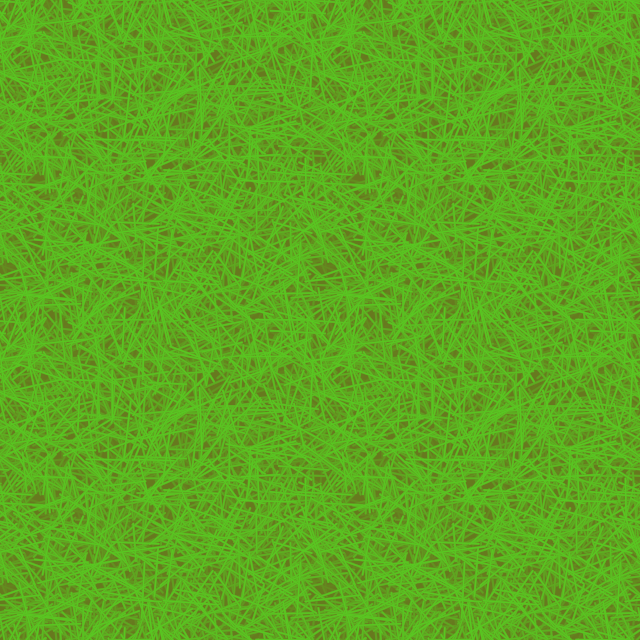
This texture is drawn by a Shadertoy shader. Its source:

```glsl
// Dense mat of thin straight grass blades lying in all directions over dark soil.

#define TILE_CELLS 10.0      // grid cells along one repeat of the pattern
#define TILES 2.0            // repeats along the canvas height
#define BLADES 21            // blades rooted in each cell
#define HALF_WIDTH 0.048     // blade half width, in cells
#define MIN_HALF_LENGTH 0.55 // shortest blade, in cells
#define MAX_HALF_LENGTH 0.95 // longest blade, in cells
#define HEIGHT_BIAS 1.5      // above 1 lifts more blades to the top
#define SOIL vec3(0.405, 0.475, 0.12)
#define GRASS vec3(0.345, 0.785, 0.13)

const float PI = 3.14159;

vec4 hash43(vec3 p) {
    vec4 q = fract(p.xyzx * vec4(0.1031, 0.1030, 0.0973, 0.1099));
    q += dot(q, q.wzxy + 33.33);
    return fract((q.xxyz + q.yzzw) * q.zywx);
}

// Distance to a segment given by its centre, unit direction and half length
float segmentDistance(vec2 p, vec2 direction, float halfLength) {
    float along = clamp(dot(p, direction), -halfLength, halfLength);
    return length(p - direction * along);
}

// Tallest blade at p: 0 on bare soil, 1 on the ridge of a top blade
float grassHeight(vec2 p) {
    vec2 home = floor(p);
    float tallest = 0.0;
    for (int y = -1; y <= 1; y++)
    for (int x = -1; x <= 1; x++) {
        vec2 cell = home + vec2(x, y);
        vec2 seed = mod(cell, TILE_CELLS);
        for (int i = 0; i < BLADES; i++) {
            vec4 rnd = hash43(vec3(seed * 7.31 + 3.7, float(i) * 5.17 + 1.3));
            float angle = rnd.z * PI;
            float halfLength = mix(MIN_HALF_LENGTH, MAX_HALF_LENGTH, rnd.w);
            float d = segmentDistance(p - cell - rnd.xy,
                                      vec2(cos(angle), sin(angle)), halfLength);

            // Rounded cross section, scaled by the layer the blade lies in
            float t = d / HALF_WIDTH;
            float layer = 1.0 - pow((float(i) + 0.5) / float(BLADES), HEIGHT_BIAS);
            tallest = max(tallest, layer * (1.0 - t * t));
        }
    }
    return tallest;
}

void mainImage(out vec4 fragColor, in vec2 fragCoord) {
    vec2 p = fragCoord / iResolution.y * TILES * TILE_CELLS;
    fragColor = vec4(mix(SOIL, GRASS, grassHeight(p)), 1.0);
}
```
